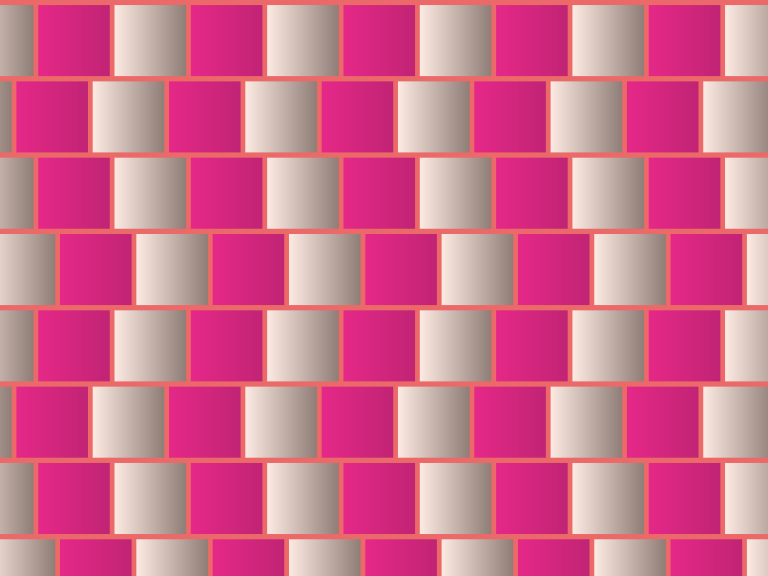
Reproduce this pattern procedurally as a Shadertoy shader.

```glsl
#define PITCH 0.1325                    // cell size in canvas heights
#define ORIGIN vec2(0.0622, 0.0042)     // first cell corner, from the top left
#define TILE_HALF vec2(0.469, 0.4655)   // half tile size in cells
#define ROW_SHIFT 0.286                 // sideways row offset in cells
#define GROUT vec3(0.922, 0.412, 0.408)
#define PINK_LEFT vec3(0.898, 0.157, 0.533)
#define PINK_RIGHT vec3(0.757, 0.141, 0.455)
#define CREAM_LEFT vec3(0.99, 0.92, 0.89)
#define CREAM_RIGHT vec3(0.56, 0.49, 0.465)

// Rows step left, centre, right, centre in a cycle of four
float rowOffset(float row) {
    float phase = mod(row, 4.0);
    return ROW_SHIFT * (mod(phase, 2.0) * (phase - 2.0));
}

// Coverage of a box centred on the origin, smoothed over one pixel
float boxMask(vec2 p, vec2 halfSize, float pixel) {
    vec2 cover = clamp((halfSize - abs(p)) / pixel + 0.5, 0.0, 1.0);
    return cover.x * cover.y;
}

// Horizontal shading of a pink or cream tile, t runs left to right
vec3 tileColor(float column, float t) {
    vec3 pink = mix(PINK_LEFT, PINK_RIGHT, t);
    vec3 cream = mix(CREAM_LEFT, CREAM_RIGHT, t);
    return mix(pink, cream, mod(column, 2.0));
}

void mainImage(out vec4 fragColor, in vec2 fragCoord) {
    // Cell coordinates, counted from the top left
    vec2 fromTop = vec2(fragCoord.x, iResolution.y - fragCoord.y) / iResolution.y;
    vec2 grid = (fromTop - ORIGIN) / PITCH;
    grid.x -= rowOffset(floor(grid.y));

    vec2 cell = floor(grid);
    vec2 local = grid - cell - 0.5;
    float pixel = 1.0 / (iResolution.y * PITCH);

    // Shaded tile over grout
    float t = clamp(0.5 + 0.5 * local.x / TILE_HALF.x, 0.0, 1.0);
    float mask = boxMask(local, TILE_HALF, pixel);
    fragColor = vec4(mix(GROUT, tileColor(cell.x, t), mask), 1.0);
}
```
